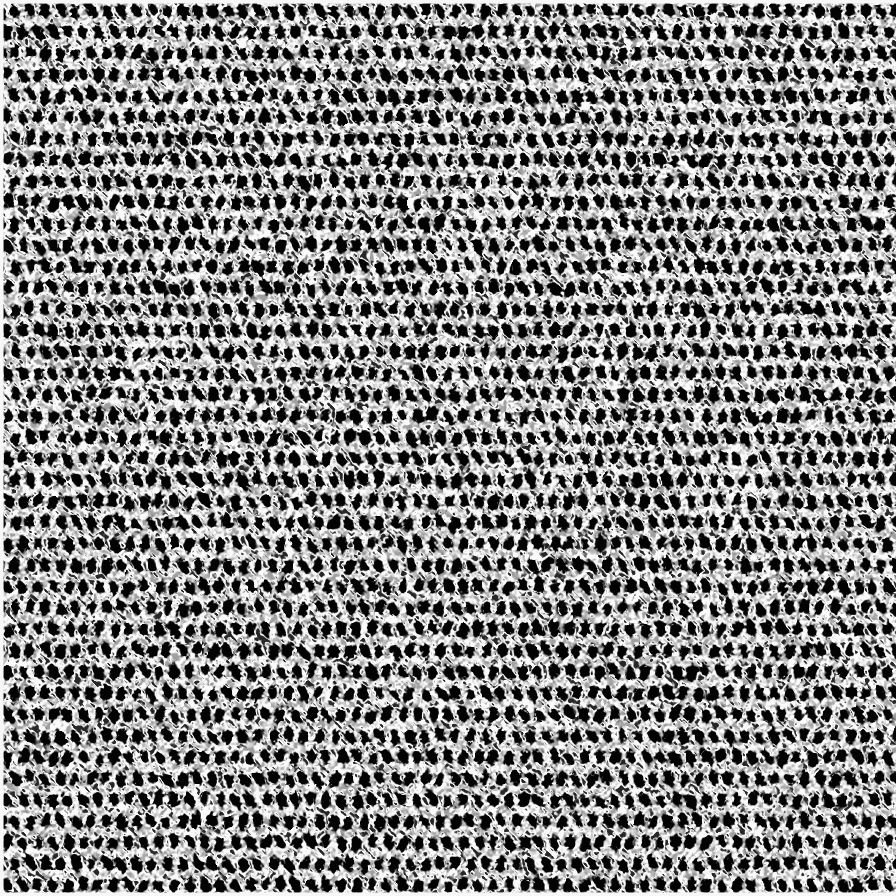
This texture is drawn by a Shadertoy shader. Its source:

```glsl
float hash(vec2 p) {
    return fract(sin(dot(p, vec2(127.1, 311.7))) * 43758.5453);
}

float noise(vec2 p) {
    vec2 i = floor(p), f = fract(p);
    f = f * f * (3.0 - 2.0 * f);
    return mix(mix(hash(i), hash(i + vec2(1, 0)), f.x),
               mix(hash(i + vec2(0, 1)), hash(i + vec2(1, 1)), f.x), f.y);
}

// Distance to the nearest upright hexagonal hole, in column widths
float holeDistance(vec2 grid) {
    float nearest = 9.0;
    for (int j = -1; j <= 1; j++) {
        float row = floor(grid.y) + float(j);
        float shift = 0.5 * mod(row, 2.0);
        for (int i = -1; i <= 1; i++) {
            vec2 id = vec2(floor(grid.x - shift) + float(i), row);
            vec2 jitter = vec2(hash(id), hash(id + 71.0)) - 0.5;
            vec2 d = grid - id - 0.5 - vec2(shift, 0.0) - jitter * vec2(0.16, 0.16);
            d.y *= 1.4;
            d.x += d.y * (0.7 * hash(id + 17.0) - 0.25);
            d = abs(d);
            float hexagon = max(d.x - 0.31, 0.55 * d.x + 0.72 * d.y - 0.37);
            nearest = min(nearest, hexagon + 0.09 * (hash(id + 31.0) - 0.5));
        }
    }
    return nearest;
}

void mainImage(out vec4 fragColor, in vec2 fragCoord) {
    vec2 uv = fragCoord / iResolution.xy;
    float pixel = 1.0 / iResolution.y;

    // Diagonal fibres, one set falling to the right and one rising
    vec2 diagonal = vec2(uv.x + uv.y, uv.x - uv.y);
    float falling = noise(diagonal * vec2(250.0, 110.0));
    float rising = noise(diagonal * vec2(110.0, 250.0) + 37.0);
    float fibre = mix(falling, rising, step(0.55, noise(uv * vec2(118.0, 84.0) + 9.0)));
    float grain = noise(uv * 330.0 + 5.0);

    // Ragged holes between upright strands
    float gap = holeDistance(uv * vec2(59.0, 42.0));
    float edge = gap + 0.2 * (fibre - 0.5) + 0.16 * (grain - 0.5);
    float blur = max(0.08, 59.0 * pixel * 0.8);
    float yarn = smoothstep(-blur, blur, edge);

    // Grey shading on the yarn and short dark slits where rows cross
    float shade = mix(0.62, 1.02, smoothstep(0.2, 0.65, 0.5 * fibre + 0.5 * grain));
    float crossing = smoothstep(0.02, 0.14, gap);
    float slit = smoothstep(0.58, 0.74, 0.6 * falling + 0.2 * rising + 0.2 * grain);
    shade *= 1.0 - 0.85 * slit * crossing;
    float tone = mix(0.01, min(shade, 0.98), yarn);

    // Thin pale margin on the left, top and bottom
    float inset = min(uv.x, min(uv.y, 1.0 - uv.y));
    tone = mix(0.97, tone, smoothstep(0.004 - pixel, 0.004 + pixel, inset));
    fragColor = vec4(vec3(tone), 1.0);
}
```
